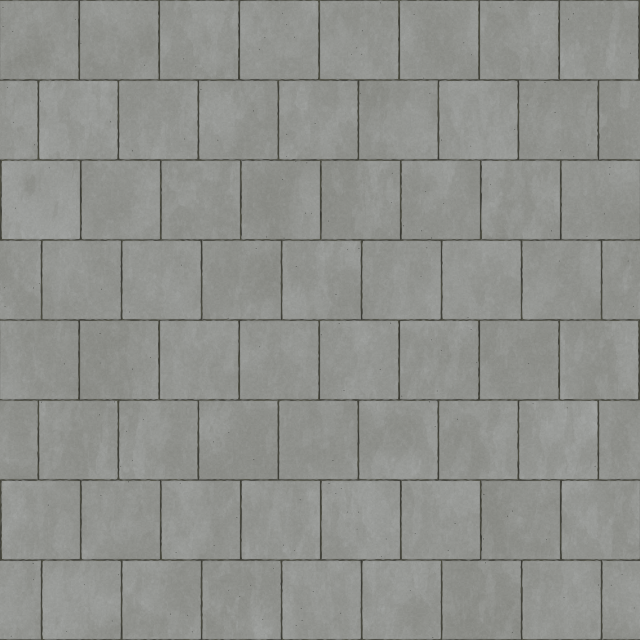
Reproduce this texture procedurally as a Shadertoy shader.

```glsl
// Weathered grey concrete pavers, eight by eight, in staggered rows with thin dark joints.

float hash(vec2 p) {
    vec3 q = fract(p.xyx * vec3(0.1031, 0.1030, 0.0973));
    q += dot(q, q.yzx + 33.33);
    return fract((q.x + q.y) * q.z);
}

float noise(vec2 p) {
    vec2 i = floor(p), f = fract(p);
    f = f * f * (3.0 - 2.0 * f);
    return mix(mix(hash(i), hash(i + vec2(1, 0)), f.x),
               mix(hash(i + vec2(0, 1)), hash(i + vec2(1, 1)), f.x), f.y);
}

float fbm(vec2 p) {
    float sum = 0.0, weight = 0.5;
    for (int i = 0; i < 5; i++) {
        sum += weight * noise(p);
        p = p * 2.03 + 17.3;
        weight *= 0.52;
    }
    return sum;
}

void mainImage(out vec4 fragColor, in vec2 fragCoord) {
    const float COUNT = 8.0;
    vec2 p = fragCoord / iResolution.xy * COUNT;
    float pixel = COUNT / iResolution.y;

    // Half-paver stagger with a small drift that repeats every four rows
    float row = floor(p.y);
    float turn = row * 1.570796;
    p.x -= 0.5 * (1.0 - mod(row, 2.0)) + 0.02 * cos(turn) + 0.01 * sin(turn);

    // Wrapped paver index gives each paver its own surface
    vec2 id = mod(floor(p), COUNT);
    vec2 local = fract(p);
    vec2 seed = 200.0 * vec2(hash(id + 3.1), hash(id + 47.7));
    float age = hash(id + 81.3);

    // Broad clouding, then ragged pale bloom drawn out vertically
    float cloud = fbm(local * vec2(2.2, 1.7) + seed);
    float streak = fbm(local * vec2(8.0, 3.0) + seed.yx + 2.0 * cloud);
    float bloom = smoothstep(0.47, 0.60, streak + 0.5 * (cloud - 0.5));
    float flecks = smoothstep(0.60, 0.72, fbm(local * vec2(17.0, 11.0) + seed + 31.0));
    float tone = 0.36 + 0.24 * (age - 0.5) + 0.9 * (cloud - 0.5);
    tone += 0.30 * bloom * mix(0.5, 1.0, hash(id + 19.0)) + 0.18 * flecks;
    vec3 color = mix(vec3(0.540, 0.545, 0.525), vec3(0.612, 0.620, 0.610), clamp(tone, 0.0, 1.2));

    // Sandy grain and sparse pinholes
    color += 0.024 * (noise(local * 62.0 + seed) - 0.5);
    color += 0.016 * (noise(local * 31.0 + seed.yx) - 0.5);
    vec2 pit = local * 14.0;
    vec2 cell = floor(pit) + floor(seed);
    vec2 center = 0.3 + 0.4 * vec2(hash(cell + 5.0), hash(cell + 9.0));
    float hole = 1.0 - smoothstep(0.05, 0.17, length(fract(pit) - center));
    color -= 0.13 * hole * step(0.985, hash(cell + 23.0));

    // Worn paver edges: x measures the upright joints, y the level ones
    vec2 edge = 0.5 - abs(local - 0.5);
    float chip = noise(local * 26.0 + seed);
    float corner = 1.0 - smoothstep(0.0, 0.06, edge.x + edge.y);
    vec2 halfWidth = vec2(0.0095, 0.0075) + 0.007 * (chip - 0.5) + 0.008 * corner * age;
    float nearest = min(edge.x, edge.y);
    color += 0.012 * smoothstep(0.05, 0.025, nearest) * (chip - 0.2);
    color *= 1.0 - 0.10 * (1.0 - smoothstep(0.006, 0.026, nearest));

    // Dark joints with a faint mossy tint
    float soft = max(0.5 * pixel, 0.003);
    vec2 joint = 1.0 - smoothstep(halfWidth - soft, halfWidth + soft, edge);
    vec3 jointColor = mix(vec3(0.22, 0.22, 0.20), vec3(0.31, 0.31, 0.26), noise(local * 9.0 + seed));
    color = mix(color, jointColor, max(joint.x, 0.9 * joint.y));

    fragColor = vec4(color, 1.0);
}
```
